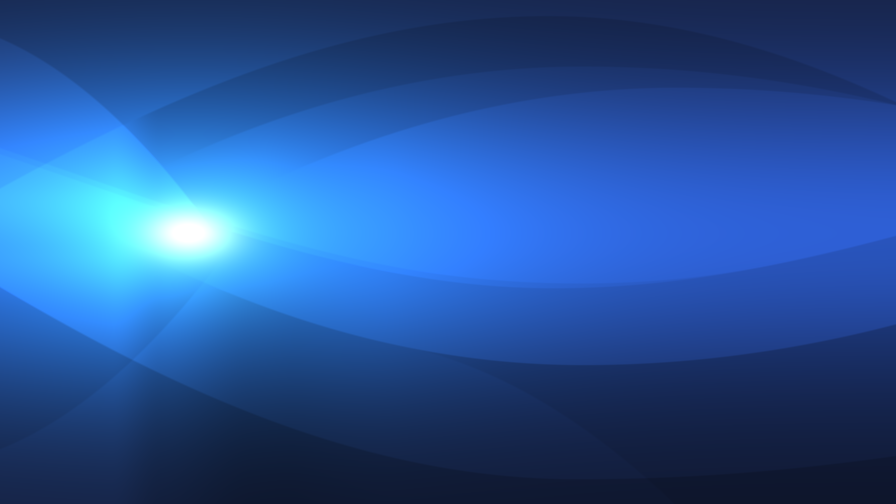
Write a WebGL 2 fragment shader that draws this background.

```glsl
#version 300 es
precision highp float;
// Blue abstract background: a horizontal band of light with a bright flare,
// crossed by large translucent sheets. Each sheet is bounded by a smooth arch
// and scales the light below; the flare is a sum of stretched Gaussians.
uniform vec2 u_resolution;
out vec4 outColor;

const float ASPECT = 16.0 / 9.0;
const vec2 FLARE = vec2(0.375, 0.537);
const vec3 NIGHT = vec3(0.08, 0.12, 0.24);
const vec3 ROYAL = vec3(0.16, 0.33, 0.74);
const vec3 HALO = vec3(0.05, 0.29, 0.40);
const vec3 CYAN = vec3(0.13, 0.33, 0.25);
const vec3 CORE = vec3(0.75, 0.40, 0.15);

// Height of an arch: bend holds the left and right curvature, ease flattens the ends
float arch(float x, vec2 apex, vec2 bend, float ease) {
    float d = x - apex.x;
    float k = d < 0.0 ? bend.x : bend.y;
    return apex.y + k * d * d / (1.0 + ease * d * d);
}

// Antialiased coverage of the area under an edge
float under(float y, float edge) {
    float d = edge - y;
    float w = max(fwidth(d), 1e-5);
    return smoothstep(-w, w, d);
}

// Elliptical Gaussian falloff
float glow(vec2 p, vec2 center, vec2 size) {
    vec2 q = (p - center) / size;
    return exp(-dot(q, q));
}

// Brightness factor of one translucent sheet
float sheet(float coverage, float strength) {
    return 1.0 + coverage * strength;
}

// Combined brightness of the sheets above the flare
float upperSheets(vec2 p) {
    float outer = under(p.y, arch(p.x, vec2(1.088, 0.968), vec2(-0.33, -0.379), 0.12));
    float middle = under(p.y, arch(p.x, vec2(1.157, 0.868), vec2(-0.285, -0.198), 0.0));
    float inner = under(p.y, arch(p.x, vec2(1.343, 0.826), vec2(-0.285, -0.184), 0.0));
    float fan = under(p.y, arch(p.x, vec2(-0.191, 0.965), vec2(-1.123), 0.0));
    float right = smoothstep(0.22, 0.32, p.x);
    float light = sheet(outer, mix(0.08, -0.13, right));
    light *= sheet(middle, 0.11 * smoothstep(0.30, 0.55, p.x));
    light *= sheet(inner, 0.12 * smoothstep(0.50, 0.80, p.x));
    return light * sheet(fan, 0.17 * smoothstep(0.50, 0.62, p.y));
}

// Combined brightness of the sheets that sweep below the flare
float lowerSheets(vec2 p) {
    float sweep = arch(p.x, vec2(1.10, 0.428), vec2(0.314, 0.263), 0.353);
    float rim = 0.012 * smoothstep(1.55, 0.95, p.x);
    float lens = under(p.y, sweep);
    float lensRim = under(p.y, sweep + rim);
    float band = under(p.y, arch(p.x, vec2(1.157, 0.2755), vec2(0.29, 0.21), 0.0));
    float floorEdge = under(p.y, arch(p.x, vec2(1.146, 0.049), vec2(0.325, 0.12), 0.09));
    float tail = 1.0 - under(p.y, arch(p.x, vec2(0.648, 0.329), vec2(-0.69), 0.0));
    float leaf = 1.0 - under(p.y, arch(p.x, vec2(-0.193, 0.07), vec2(1.037), 0.0));
    float right = smoothstep(0.30, 0.50, p.x);
    float light = 1.04 * sheet(lensRim, mix(0.05, -0.05, right));
    light *= sheet(lens, mix(0.04, -0.07, right));
    light *= sheet(band, -0.15 * smoothstep(0.28, 0.60, p.x));
    light *= sheet(floorEdge, -0.17);
    light *= sheet(tail * band, -0.08 * smoothstep(0.70, 1.05, p.x));
    return light * sheet(leaf, -0.08 * smoothstep(0.50, 0.38, p.y));
}

void main() {
    vec2 p = gl_FragCoord.xy / u_resolution * vec2(ASPECT, 1.0);

    // Horizontal band of light with a wide halo around the flare
    float beam = exp(-pow((p.y - FLARE.y) / 0.31, 2.0));
    vec3 color = mix(NIGHT, ROYAL, beam);
    color += HALO * glow(p, FLARE, vec2(0.60, 0.32));

    // Translucent sheets
    color *= upperSheets(p) * lowerSheets(p);

    // Flare on top
    color += CYAN * glow(p, FLARE, vec2(0.21, 0.13));
    color += CORE * glow(p, FLARE, vec2(0.09, 0.05));
    outColor = vec4(clamp(color, 0.0, 1.0), 1.0);
}
```
